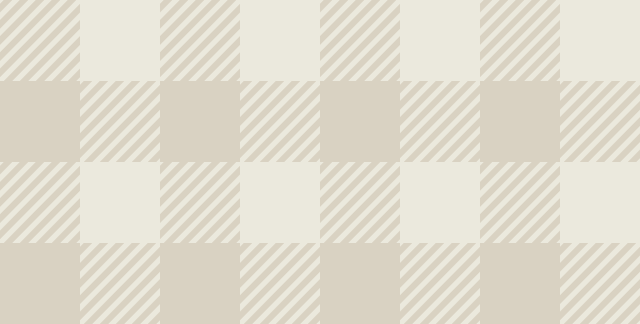
Give the GLSL for this pattern, as a Shadertoy shader.

```glsl
// Two-tone gingham: solid dark, solid light and diagonally striped checks.
#define REPEATS vec2(4.0, 2.0)         // gingham repeats across and down
#define STRIPES 5.0                    // diagonal stripes per check side
#define STRIPE_DARK 0.54               // dark share of one stripe period
#define STRIPE_CENTER 0.5              // dark band centre within a period
#define DARK_COLOR vec3(0.852, 0.824, 0.761)
#define LIGHT_COLOR vec3(0.922, 0.914, 0.867)

// Coverage of a band that repeats once per unit of t; soft is one pixel in t.
float band(float t, float center, float width, float soft) {
    float d = abs(fract(t - center + 0.5) - 0.5);
    return clamp((0.5 * width - d) / soft + 0.5, 0.0, 1.0);
}

void mainImage(out vec4 fragColor, in vec2 fragCoord) {
    vec2 tile = fragCoord / iResolution.xy * REPEATS;
    vec2 pixel = REPEATS / iResolution.xy;

    // Dark half of each repeat, as vertical and horizontal bands
    float warp = band(tile.x, 0.25, 0.5, pixel.x);
    float weft = band(tile.y, 0.25, 0.5, pixel.y);

    // Rising diagonal stripes, a whole number per check so they wrap
    float perTile = 2.0 * STRIPES;
    float stripe = band((tile.x - tile.y) * perTile, STRIPE_CENTER,
                        STRIPE_DARK, perTile * length(pixel));

    // Both bands give solid dark, one gives stripes, none gives light
    float both = warp * weft;
    float single = warp + weft - 2.0 * both;
    float dark = both + single * stripe;

    fragColor = vec4(mix(LIGHT_COLOR, DARK_COLOR, dark), 1.0);
}
```
